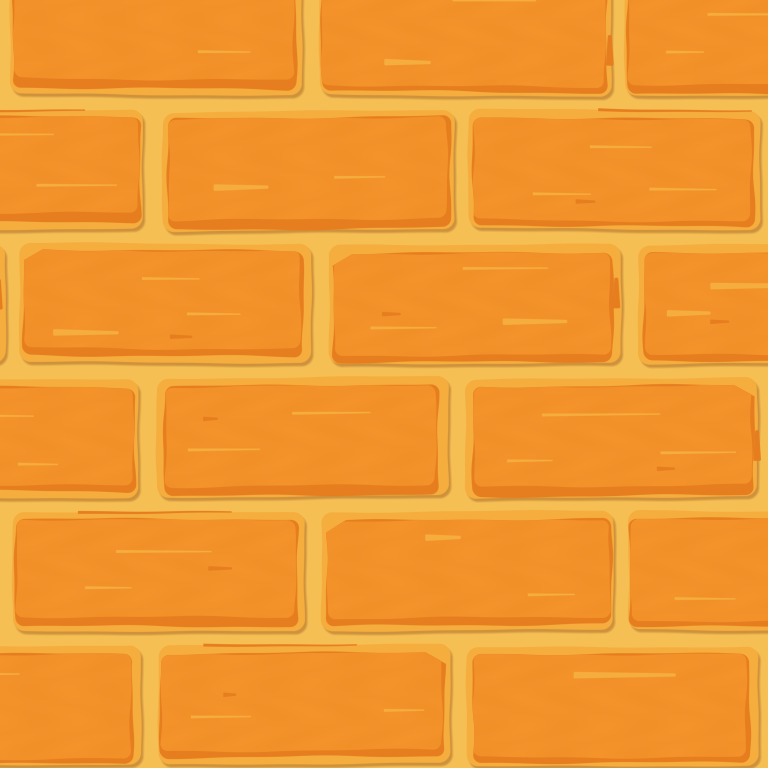
A WebGL 1 fragment shader for this texture:

```glsl
precision highp float;
uniform vec2 u_resolution;

const vec2 PITCH = vec2(0.401, 0.1745);
const vec2 BRICK_HALF = vec2(0.190, 0.0775);

const vec3 MORTAR = vec3(0.96, 0.75, 0.33);
const vec3 BEVEL = vec3(0.96, 0.68, 0.24);
const vec3 FACE = vec3(0.95, 0.57, 0.16);
const vec3 RIM = vec3(0.90, 0.49, 0.12);
const vec3 SHADOW = vec3(0.80, 0.56, 0.23);

float hash(vec2 cell, float salt) {
  return fract(sin(dot(cell, vec2(12.99, 78.23)) + salt * 37.72) * 4375.85);
}

float signedHash(vec2 cell, float salt) {
  return 2.0 * hash(cell, salt) - 1.0;
}

float chance(vec2 cell, float salt, float odds) {
  return step(hash(cell, salt), odds);
}

float roundBox(vec2 p, vec2 halfSize, float radius) {
  vec2 q = abs(p) - halfSize + radius;
  return length(max(q, 0.0)) + min(max(q.x, q.y), 0.0) - radius;
}

// Rounded box between two corners
float cornerBox(vec2 p, vec2 lo, vec2 hi, float radius) {
  return roundBox(p - 0.5 * (lo + hi), 0.5 * (hi - lo), radius);
}

float fill(float d, float blur) {
  return 1.0 - smoothstep(-blur, blur, d);
}

// Hand-drawn bend from layered sines
vec2 wobble(vec2 p, float phase, float amount) {
  vec2 slow = sin(p.yx * vec2(43.0, 19.0) + phase * vec2(6.3, 11.0));
  vec2 fast = sin(p.yx * vec2(91.0, 47.0) + phase * vec2(17.0, 5.0));
  return p + amount * (slow + 0.5 * fast);
}

// Horizontal brush mark, thinner towards its right end
float stroke(vec2 p, float halfLength, float halfWidth, float blur) {
  float taper = 1.0 - 0.35 * clamp(p.x / halfLength, -1.0, 1.0);
  return fill(roundBox(p, vec2(halfLength, halfWidth * taper), halfWidth * 0.6), blur);
}

vec3 paintMarks(vec3 color, vec2 p, vec2 id, float blur) {
  // Light streaks: one high, one low on each side
  for (int i = 0; i < 3; i++) {
    float n = float(i);
    float salt = 20.0 + 7.0 * n;
    float side = n < 0.5 ? 0.0 : 2.0 * n - 3.0;
    vec2 center = vec2(0.095 * side, n < 0.5 ? 0.036 : -0.024);
    center += vec2(0.040, 0.016) * vec2(signedHash(id, salt), signedHash(id, salt + 1.0));
    float reach = mix(0.022, n < 0.5 ? 0.085 : 0.055, hash(id, salt + 2.0));
    float weight = 0.0014 + 0.0018 * chance(id, salt + 3.0, 0.15);
    float shown = chance(id, salt + 4.0, 0.88);
    color = mix(color, BEVEL, shown * stroke(p - center, reach, weight, blur));
  }
  // Dark nick in the face
  vec2 nick = vec2(0.14 * signedHash(id, 50.0), 0.045 * signedHash(id, 51.0));
  float nickReach = mix(0.008, 0.020, hash(id, 52.0));
  return mix(color, RIM, chance(id, 53.0, 0.5) * stroke(p - nick, nickReach, 0.0022, blur));
}

vec3 paintBrick(vec3 color, vec2 p, vec2 id, float blur) {
  float phase = 6.28 * hash(id, 1.0);
  p -= vec2(0.003, 0.0015) * vec2(signedHash(id, 2.0), signedHash(id, 3.0));
  p.y += p.x * 0.010 * signedHash(id, 4.0);
  vec2 slab = wobble(p, phase, 0.0007);
  vec2 rough = wobble(p, phase + 2.0, 0.0012);

  // Cast shadow and light slab
  vec2 drop = vec2(0.0030, -0.0042);
  color = mix(color, SHADOW, 0.95 * fill(roundBox(slab - drop, BRICK_HALF, 0.015), blur + 0.0013));
  color = mix(color, BEVEL, fill(roundBox(slab, BRICK_HALF, 0.015), blur));

  // Face with uneven margins and a chipped upper corner
  vec2 lo = -BRICK_HALF + vec2(0.001, 0.001) + vec2(0.009, 0.009) * vec2(hash(id, 5.0), hash(id, 6.0));
  vec2 hi = BRICK_HALF - vec2(0.002, 0.008) - vec2(0.012, 0.003) * vec2(hash(id, 7.0), hash(id, 8.0));
  float side = signedHash(id, 9.0) < 0.0 ? -1.0 : 1.0;
  vec2 corner = vec2(side < 0.0 ? -lo.x : hi.x, hi.y);
  float chipSize = 0.013 * chance(id, 10.0, 0.6);
  float chip = dot(vec2(side * rough.x, rough.y) - corner, vec2(0.5, 0.866)) + chipSize;
  float face = max(cornerBox(rough, lo, hi, 0.011), chip);
  color = mix(color, RIM, fill(face, blur));

  // Lit area leaves a dark rim below and beside it
  vec2 litLo = lo + vec2(0.0025 * hash(id, 11.0), mix(0.006, 0.013, hash(id, 12.0)));
  vec2 litHi = hi - vec2(mix(0.002, 0.005, hash(id, 13.0)), 0.0005);
  float lit = max(cornerBox(wobble(p, phase + 2.4, 0.0012), litLo, litHi, 0.010), face);
  float mottle = sin(p.x * 61.0 + phase + 2.0 * sin(p.y * 73.0)) * sin(p.y * 87.0 + phase);
  color = mix(color, FACE + 0.006 * mottle, fill(lit, blur));
  color = paintMarks(color, p, id, blur);

  // Worn right edge and thin line along the top
  vec2 scar = p - vec2(hi.x + 0.004, 0.035 * signedHash(id, 14.0));
  float scarred = chance(id, 15.0, 0.3);
  color = mix(color, RIM, scarred * stroke(scar.yx, 0.020, 0.0038, blur));
  vec2 ridge = slab - vec2(0.08 * signedHash(id, 16.0), BRICK_HALF.y);
  float ridged = chance(id, 17.0, 0.3);
  return mix(color, RIM, ridged * stroke(ridge, 0.10, 0.0014, blur));
}

void main() {
  float scale = min(u_resolution.x, u_resolution.y);
  vec2 uv = gl_FragCoord.xy / scale;

  // Running bond: alternate rows shift by half a brick
  float row = floor((uv.y + 0.006) / PITCH.y);
  float shift = mix(0.201, 0.007, mod(row, 2.0)) + 0.011 * signedHash(vec2(row, 3.0), 18.0);
  vec2 grid = vec2(uv.x - shift, uv.y + 0.006) / PITCH;
  vec2 id = floor(grid);
  vec2 local = (grid - id - 0.5) * PITCH;

  gl_FragColor = vec4(paintBrick(MORTAR, local, id, 0.75 / scale), 1.0);
}
```
